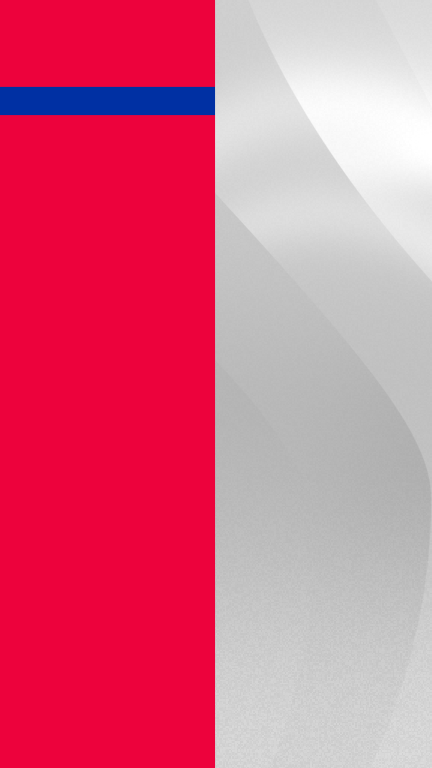
Give the GLSL for this background, as a Shadertoy shader.

```glsl
const vec3 RED = vec3(0.93, 0.008, 0.235);
const vec3 BLUE = vec3(0.0, 0.19, 0.64);
const float PANEL_X = 0.498;              // red panel's right side
const vec2 STRIPE_Y = vec2(0.850, 0.887); // stripe bottom and top
const vec2 WAVE_TIP = vec2(0.998, 0.65);  // rightmost point of the large wave
const vec2 FOLD_TIP = vec2(0.729, 0.70);  // rightmost point of the inner fold
const float TAIL_BEND = 1.15;
const float GRAIN_CELLS = 288.0;
const float GRAIN_TOP = 0.012;
const float GRAIN_BOTTOM = 0.045;

float hash(vec2 cell) {
    vec3 p = fract(vec3(cell.xyx) * 0.1031);
    p += dot(p, p.yzx + 33.33);
    return fract((p.x + p.y) * p.z);
}

float bell(float x, float width) {
    x /= width;
    return exp(-x * x);
}

// Coverage of the side where d is negative
float cover(float d, float soft) {
    return 1.0 - smoothstep(-soft, soft, d);
}

// Wave outline: a rounded slope above its tip, a parabola below
float waveX(float depth, vec2 tip, float slope, float roundness) {
    float d = tip.y - depth;
    float upper = length(vec2(d * slope, roundness)) - roundness;
    return tip.x - (d > 0.0 ? upper : TAIL_BEND * d * d);
}

float silver(vec2 p, float soft) {
    float depth = 1.0 - p.y;
    float bent = depth - 0.6 * (p.x - 0.75) * (p.x - 0.75);

    // Back sheet with soft bands of light
    float back = mix(0.81, 0.755, smoothstep(0.2, 0.5, depth));
    back += 0.085 * smoothstep(0.6, 1.0, depth);
    back += 0.075 * bell(bent - 0.135, 0.055);
    back += 0.065 * bell(bent - 0.278, 0.045);

    // Brighter sheet at the upper right
    float ridgeX = 0.575 + 0.72 * depth + 1.2 * depth * depth;
    float glow = 0.015 + 0.085 * bell(depth - 0.16, 0.11);
    glow += 0.055 * bell(depth - 0.215, 0.04);
    glow += 0.04 * smoothstep(0.25, 0.36, depth);
    back += glow * cover(ridgeX - p.x, soft);

    // Faint corner sheet
    float cornerX = 0.87 + 0.93 * depth;
    back += 0.018 * cover(cornerX - p.x, soft);

    // Large wave, darkest near its tip
    float wave = mix(0.785, 0.725, smoothstep(0.23, 0.55, depth));
    wave += 0.095 * smoothstep(0.6, 1.0, depth);
    vec2 shade = (p - vec2(1.0, 0.39)) / vec2(0.26, 0.17);
    wave -= 0.035 * exp(-dot(shade, shade));

    // Inner fold, fading downwards
    float foldX = waveX(depth, FOLD_TIP, 2.4, 0.55);
    float foldFade = 1.0 - smoothstep(0.5, 0.66, depth);
    float foldShade = 0.016 * foldFade - 0.01 * smoothstep(0.65, 0.9, depth);
    wave -= foldShade * cover(p.x - foldX, soft);

    float edgeX = waveX(depth, WAVE_TIP, 1.72, 0.22);
    return mix(back, wave, cover(p.x - edgeX, soft));
}

void mainImage(out vec4 fragColor, in vec2 fragCoord) {
    vec2 uv = fragCoord / iResolution.xy;
    vec2 pixel = 1.0 / iResolution.xy;

    // Grainy silver sheets
    float light = silver(uv, pixel.x);
    vec2 cell = floor(uv * GRAIN_CELLS * vec2(1.0, iResolution.y / iResolution.x));
    float grain = mix(GRAIN_TOP, GRAIN_BOTTOM, smoothstep(0.5, 0.0, uv.y));
    light += (hash(cell) - 0.5) * grain;
    vec3 color = vec3(clamp(light, 0.0, 1.0));

    // Red panel with a blue stripe
    float stripe = cover(STRIPE_Y.x - uv.y, 0.5 * pixel.y)
                 * cover(uv.y - STRIPE_Y.y, 0.5 * pixel.y);
    vec3 panel = mix(RED, BLUE, stripe);
    color = mix(color, panel, cover(uv.x - PANEL_X, 0.5 * pixel.x));

    fragColor = vec4(color, 1.0);
}
```
